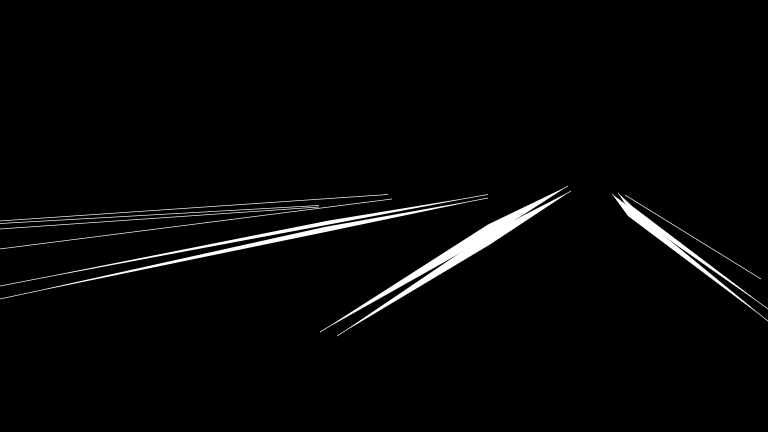
A Shadertoy shader for this background:

```glsl
// White shards of light converge toward a horizon on a black field.
// Each shard is a bent spindle: a centre line through three points whose
// thickness grows to the middle point and tapers to a hairline at both ends.

// Virtual canvas, stretched over the real one; origin at the lower left.
const vec2 CANVAS = vec2(768.0, 432.0);
const float HAIRLINE = 0.34;

// Share of a pixel covered by a band of the given half width.
float bandCoverage(float offset, float halfWidth, float pixel) {
    float upper = min(offset + halfWidth, 0.5 * pixel);
    float lower = max(offset - halfWidth, -0.5 * pixel);
    return clamp((upper - lower) / pixel, 0.0, 1.0);
}

// Spindle from left to right through a bend; swell is its half height there.
float shard(vec2 p, vec2 left, vec2 bend, vec2 right, float swell, float pixel) {
    bool beforeBend = p.x < bend.x;
    vec2 tip = beforeBend ? left : right;
    vec2 run = bend - tip;
    float t = clamp((p.x - tip.x) / run.x, 0.0, 1.0);

    // Turn vertical distances into distances across the shard.
    float tilt = abs(run.x) / length(run);
    float offset = (p.y - mix(tip.y, bend.y, t)) * tilt;
    float halfWidth = max(swell * t * tilt, HAIRLINE);

    float ends = clamp((p.x - left.x) / pixel + 0.5, 0.0, 1.0)
               * clamp((right.x - p.x) / pixel + 0.5, 0.0, 1.0);
    return bandCoverage(offset, halfWidth, pixel) * ends;
}

// Straight line of constant thickness.
float hairline(vec2 p, vec2 left, vec2 right, float pixel) {
    return shard(p, left, 0.5 * (left + right), right, 0.0, pixel);
}

void mainImage(out vec4 fragColor, in vec2 fragCoord) {
    vec2 p = fragCoord / iResolution.xy * CANVAS;
    float pixel = CANVAS.y / iResolution.y;
    float light = 0.0;

    // Fine rays at the far left, and one at the right.
    light = max(light, hairline(p, vec2(-2, 210.9), vec2(388, 237.5), pixel));
    light = max(light, hairline(p, vec2(-2, 208.4), vec2(319, 226.5), pixel));
    light = max(light, hairline(p, vec2(-2, 202.9), vec2(319, 225), pixel));
    light = max(light, hairline(p, vec2(-2, 182.8), vec2(392, 233), pixel));
    light = max(light, hairline(p, vec2(625, 237), vec2(761, 153), pixel));

    // Long shallow pair on the left.
    light = max(light, shard(p, vec2(-2, 145.6), vec2(329, 209.5), vec2(488, 237.5), 2.0, pixel));
    light = max(light, shard(p, vec2(-2, 132.6), vec2(325, 202.5), vec2(488, 234), 2.6, pixel));

    // Broad pair rising to the centre right.
    light = max(light, shard(p, vec2(320, 100), vec2(488, 201), vec2(568, 246), 6.5, pixel));
    light = max(light, shard(p, vec2(337, 96), vec2(490, 193.5), vec2(571, 241), 6.0, pixel));

    // Pair falling away to the right edge.
    light = max(light, shard(p, vec2(618, 239), vec2(632, 222), vec2(769, 122.3), 4.0, pixel));
    light = max(light, shard(p, vec2(612, 238), vec2(628, 221), vec2(769, 110.2), 5.0, pixel));

    fragColor = vec4(vec3(light), 1.0);
}
```
